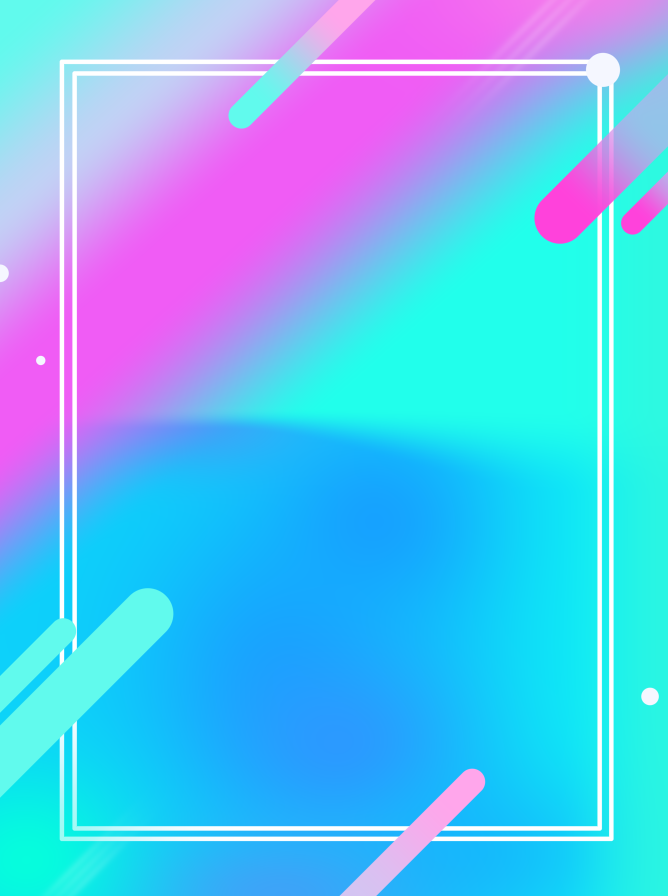
Give the GLSL for this background, as a Shadertoy shader.

```glsl
// A soft neon poster backdrop: a diagonal pink band over cyan and blue fields,
// a double white frame, 45 degree capsules and round dots.
// Soft colours come from smoothsteps and glows, crisp shapes from distances.

const vec3 AQUA = vec3(0.13, 1.00, 0.92);
const vec3 SKY = vec3(0.05, 0.82, 0.98);
const vec3 BLUE = vec3(0.09, 0.62, 1.00);
const vec3 PERIWINKLE = vec3(0.29, 0.60, 0.97);
const vec3 PINK = vec3(0.94, 0.36, 0.96);
const vec3 LILAC = vec3(0.76, 0.82, 0.96);
const vec3 MINT = vec3(0.38, 0.98, 0.93);
const vec3 MAGENTA = vec3(1.00, 0.26, 0.86);
const vec3 ROSE = vec3(1.00, 0.65, 0.92);
const vec2 DIAGONAL = vec2(0.70711);

// Gaussian spot with separate horizontal and vertical radii
float glow(vec2 p, vec2 center, vec2 radius) {
    vec2 q = (p - center) / radius;
    return exp(-dot(q, q));
}

float cover(float dist, float pixel) {
    return 1.0 - smoothstep(-0.7 * pixel, 0.7 * pixel, dist);
}

float boxOutline(vec2 p, vec2 center, vec2 halfSize, float halfWidth) {
    vec2 q = abs(p - center) - halfSize;
    float box = length(max(q, 0.0)) + min(max(q.x, q.y), 0.0);
    return abs(box) - halfWidth;
}

// Capsule from its round head along the diagonal; a negative span runs down.
// The colour blends from head to tail, and fade thins out the tail.
vec3 addCapsule(vec3 base, vec2 p, vec2 head, float span, float radius,
                vec3 headColor, vec3 tailColor, float fade, float pixel) {
    vec2 q = p - head;
    float along = clamp(dot(q, DIAGONAL) / span, 0.0, 1.0);
    float dist = length(q - DIAGONAL * span * along) - radius;
    float blend = smoothstep(0.1, 0.75, along);
    float alpha = cover(dist, pixel) * (1.0 - fade * blend);
    return mix(base, mix(headColor, tailColor, blend), alpha);
}

vec3 addDot(vec3 base, vec2 p, vec2 center, float radius, float pixel) {
    return mix(base, vec3(0.96, 0.97, 1.0), cover(length(p - center) - radius, pixel));
}

// Blue field under the horizon
vec3 lowerField(vec2 p) {
    vec3 color = mix(SKY, vec3(0.06, 0.93, 0.96), smoothstep(0.46, 0.70, p.x));
    color = mix(color, BLUE, 0.90 * glow(p, vec2(0.42, 0.42), vec2(0.12, 0.11)));
    color = mix(color, BLUE, 0.85 * glow(p, vec2(0.31, 0.26), vec2(0.15, 0.16)));
    color = mix(color, vec3(0.18, 0.59, 1.0), 0.9 * glow(p, vec2(0.38, 0.17), vec2(0.13, 0.10)));
    color = mix(color, PERIWINKLE, 0.8 * glow(p, vec2(0.31, 0.0), vec2(0.17, 0.07)));
    color = mix(color, BLUE, 0.45 * glow(p, vec2(0.56, 0.05), vec2(0.14, 0.09)));
    return mix(color, PERIWINKLE, 0.85 * glow(p, vec2(0.21, 0.53), vec2(0.12, 0.055)));
}

vec3 background(vec2 p) {
    // The horizon is sharp at the left and melts away to the right
    float softness = mix(0.015, 0.09, smoothstep(0.25, 0.65, p.x));
    float below = 1.0 - smoothstep(0.535 - softness, 0.545, p.y);
    vec3 color = mix(AQUA, lowerField(p), below);
    color = mix(color, vec3(0.19, 0.97, 0.87), 0.8 * smoothstep(0.62, 0.75, p.x));

    // Signed offset across the pink band, positive toward the lower right
    float across = dot(p - vec2(0.234, 0.733), vec2(0.66, -0.75));
    float reach = mix(0.23, 0.18, below);
    color = mix(PINK, color, smoothstep(0.02, reach, across));
    vec3 upperLeft = mix(MINT, LILAC, smoothstep(-0.33, -0.16, across));
    color = mix(upperLeft, color, smoothstep(-0.18, -0.03, across));

    // Corner glows
    color = mix(color, vec3(0.97, 0.50, 0.92), 0.85 * glow(p, vec2(0.66, 1.02), vec2(0.16, 0.085)));
    return mix(color, vec3(0.02, 1.0, 0.86), 0.95 * glow(p, vec2(0.03, 0.04), vec2(0.12, 0.10)));
}

// Faint bright strokes parallel to the diagonal
float streaks(vec2 p, vec2 center, float size) {
    vec2 q = p - center;
    float side = dot(q, vec2(0.70711, -0.70711));
    float total = 0.0;
    for (int i = 0; i < 3; i++) {
        float offset = (float(i) - 1.0) * 0.16 * size;
        total += exp(-pow((side - offset) / 0.005, 2.0));
    }
    return total * glow(q, vec2(0.0), vec2(size));
}

void mainImage(out vec4 fragColor, in vec2 fragCoord) {
    vec2 p = fragCoord / iResolution.y;
    float pixel = 1.0 / iResolution.y;
    vec3 color = background(p);
    color = mix(color, vec3(1.0), 0.16 * streaks(p, vec2(0.60, 0.965), 0.08));
    color = mix(color, vec3(1.0), 0.16 * streaks(p, vec2(0.09, 0.025), 0.06));

    // Double frame, slightly dimmed in the lower left corner
    float frame = min(boxOutline(p, vec2(0.3757, 0.4974), vec2(0.3066, 0.4336), 0.0025),
                      boxOutline(p, vec2(0.3763, 0.4967), vec2(0.2930, 0.4213), 0.0025));
    float dim = 0.4 * glow(p, vec2(0.06, 0.06), vec2(0.10));
    color = mix(color, vec3(1.0), cover(frame, pixel) * (1.0 - dim));

    // Capsules
    color = addCapsule(color, p, vec2(0.2695, 0.871), 0.21, 0.0145, MINT, ROSE, 0.0, pixel);
    color = addCapsule(color, p, vec2(0.625, 0.7565), 0.20, 0.0285, MAGENTA, vec3(0.78, 0.66, 0.93), 0.35, pixel);
    color = addCapsule(color, p, vec2(0.706, 0.751), 0.10, 0.0128, MAGENTA, vec3(0.86, 0.62, 0.93), 0.2, pixel);
    color = addCapsule(color, p, vec2(0.165, 0.315), -0.35, 0.0285, MINT, MINT, 0.0, pixel);
    color = addCapsule(color, p, vec2(0.0705, 0.2955), -0.20, 0.0145, MINT, MINT, 0.0, pixel);
    color = addCapsule(color, p, vec2(0.527, 0.1276), -0.25, 0.0145, ROSE, mix(ROSE, LILAC, 0.7), 0.0, pixel);

    // Dots
    color = addDot(color, p, vec2(0.673, 0.922), 0.0190, pixel);
    color = addDot(color, p, vec2(0.000, 0.695), 0.0098, pixel);
    color = addDot(color, p, vec2(0.0455, 0.5977), 0.0052, pixel);
    color = addDot(color, p, vec2(0.7255, 0.2227), 0.0098, pixel);
    fragColor = vec4(color, 1.0);
}
```
